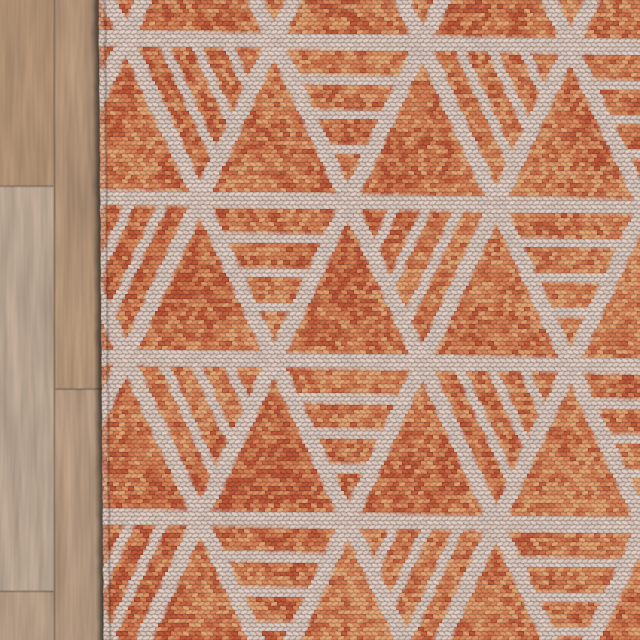
Reproduce this pattern procedurally as a WebGL 2 fragment shader.

```glsl
#version 300 es
precision highp float;
// Woven rug of solid and striped triangles lying on a pale plank floor.

#define TRI_BASE 0.2314          // triangle width
#define TRI_HEIGHT 0.2493        // triangle height
#define TRI_ORIGIN vec2(0.4284, 0.0638)
#define TILT 0.018               // slope of the horizontal bands
#define BAND_HALF 0.0124         // half width of the lattice lines
#define STRIPE_HALF 0.0080       // half width of the inner stripes
#define STRIPE_START 0.235       // first stripe, as a share of the triangle
#define STRIPE_PITCH 0.218
#define KNOTS vec2(105.0, 150.0) // weave knots across and down
#define RUG_EDGE 0.1540
#define PLANK_SEAM 0.0850

uniform vec2 u_resolution;
out vec4 fragColor;

float hash(vec2 p) {
    vec3 q = fract(vec3(p.xyx) * 0.1031);
    q += dot(q, q.yzx + 33.33);
    return fract((q.x + q.y) * q.z);
}

vec2 gradient(vec2 cell) {
    float angle = 6.2832 * hash(cell);
    return vec2(cos(angle), sin(angle));
}

float gradientNoise(vec2 p) {
    vec2 i = floor(p), f = fract(p);
    vec2 w = f * f * f * (f * (f * 6.0 - 15.0) + 10.0);
    vec2 e = vec2(1.0, 0.0);
    float low = mix(dot(gradient(i), f), dot(gradient(i + e), f - e), w.x);
    float high = mix(dot(gradient(i + e.yx), f - e.yx),
                     dot(gradient(i + e.xx), f - e.xx), w.x);
    return mix(low, high, w.y);
}

// Signed distance to the pale lines; negative inside them. y runs downward.
float lineDistance(vec2 p) {
    p.y -= TILT * (p.x - TRI_ORIGIN.x);
    vec2 q = (p - TRI_ORIGIN) / vec2(TRI_BASE, TRI_HEIGHT);
    float oddRow = mod(floor(q.y), 2.0);
    q.x += 0.5 * oddRow;
    float oddCell = mod(floor(q.x), 2.0);

    // Barycentric coordinates of the downward triangle
    float down = fract(q.y);
    float left = fract(q.x) - 0.5 * down;
    float right = 1.0 - down - left;
    float slantHeight = TRI_BASE * TRI_HEIGHT
                      / length(vec2(0.5 * TRI_BASE, TRI_HEIGHT));
    float flatDist = min(down, 1.0 - down) * TRI_HEIGHT;
    float slantDist = min(abs(left), abs(right)) * slantHeight;
    float d = min(flatDist, slantDist) - BAND_HALF;

    // Stripes: level in even cells, leaning with alternate rows in odd cells
    if (min(left, right) > 0.0) {
        float across = oddCell < 0.5 ? down : (oddRow < 0.5 ? left : right);
        float scale = oddCell < 0.5 ? TRI_HEIGHT : slantHeight;
        float k = clamp(round((across - STRIPE_START) / STRIPE_PITCH), 0.0, 2.0);
        float stripe = abs(across - STRIPE_START - k * STRIPE_PITCH) * scale;
        d = min(d, stripe - STRIPE_HALF);
    }
    return d;
}

vec3 rugColor(vec2 p, float px, float inset) {
    // Staggered knots, each a short slanted thread
    vec2 k = p * KNOTS;
    float row = floor(k.y);
    float stagger = 0.5 * mod(row, 2.0);
    k.x += stagger;
    vec2 id = floor(k), local = fract(k) - 0.5;
    vec2 center = (id + 0.5 - vec2(stagger, 0.0)) / KNOTS;
    local.x += local.y * (stagger > 0.0 ? 0.55 : -0.55);
    float thread = 1.0 - smoothstep(0.22, 0.62, length(local * vec2(0.9, 1.0)));

    // Dyed yarn drifts from red to gold over broad areas
    float drift = 0.45 * gradientNoise(p * 6.0) + 0.18 * (p.x - 0.5)
                + 0.25 * gradientNoise(p * vec2(45.0, 12.0));
    float hue = clamp(hash(id + 17.0) + drift, 0.0, 1.0);
    vec3 red = vec3(0.70, 0.32, 0.21), orange = vec3(0.80, 0.48, 0.32);
    vec3 gold = vec3(0.85, 0.62, 0.44);
    vec3 dyed = mix(red, orange, smoothstep(0.0, 0.5, hue));
    dyed = mix(dyed, gold, smoothstep(0.5, 1.0, hue));
    dyed *= mix(0.82, 1.04, thread);

    vec3 cream = mix(vec3(0.68, 0.59, 0.54), vec3(0.85, 0.79, 0.76), thread);
    cream *= 0.96 + 0.07 * hash(id + 91.0);

    // Line edges partly follow the knots
    float d = lineDistance(mix(p, center, 0.55));
    d += 0.0012 * gradientNoise(p * 70.0);
    vec3 color = mix(cream, dyed, smoothstep(-0.001 - px, 0.001 + px, d));

    // Sewn hem and its crease
    float hem = 1.0 - smoothstep(0.006, 0.010, inset);
    color = mix(color, cream, 0.35 * hem);
    float crease = 1.0 - smoothstep(0.0, 0.002 + px, abs(inset - 0.010));
    return color * (1.0 - 0.22 * crease);
}

vec3 floorColor(vec2 p, float px) {
    bool inner = p.x > PLANK_SEAM;
    float joint = inner ? 0.608 : (p.y < 0.6 ? 0.291 : 0.924);
    float lower = step(joint, p.y);
    vec3 tan_ = vec3(0.67, 0.55, 0.44), ashen = vec3(0.71, 0.63, 0.56);
    float pale = inner ? 0.15 + 0.25 * lower : (p.y < 0.291 ? 0.0 : 1.0 - 0.4 * step(0.924, p.y));
    vec3 color = mix(tan_, ashen, pale);
    vec2 offset = vec2(floor(pale * 20.0));
    float grain = gradientNoise(p * vec2(60.0, 5.0) + offset)
                + 0.6 * gradientNoise(p * vec2(190.0, 14.0) + offset);
    color *= 1.0 + 0.13 * grain;
    float seam = min(abs(p.x - PLANK_SEAM), abs(p.y - joint));
    return color * (0.78 + 0.22 * smoothstep(0.0, 0.0015 + px, seam));
}

void main() {
    vec2 p = gl_FragCoord.xy / u_resolution;
    p.y = 1.0 - p.y;
    float px = 1.0 / min(u_resolution.x, u_resolution.y);
    float inset = p.x - RUG_EDGE - 0.008 * p.y + 0.0015 * gradientNoise(p * 50.0);

    // Rug casts a narrow shadow on the floor
    vec3 wood = floorColor(p, px) * mix(0.45, 1.0, smoothstep(0.0, 0.014, -inset));
    vec3 color = mix(wood, rugColor(p, px, inset), smoothstep(-px, px, inset));
    fragColor = vec4(color, 1.0);
}
```
